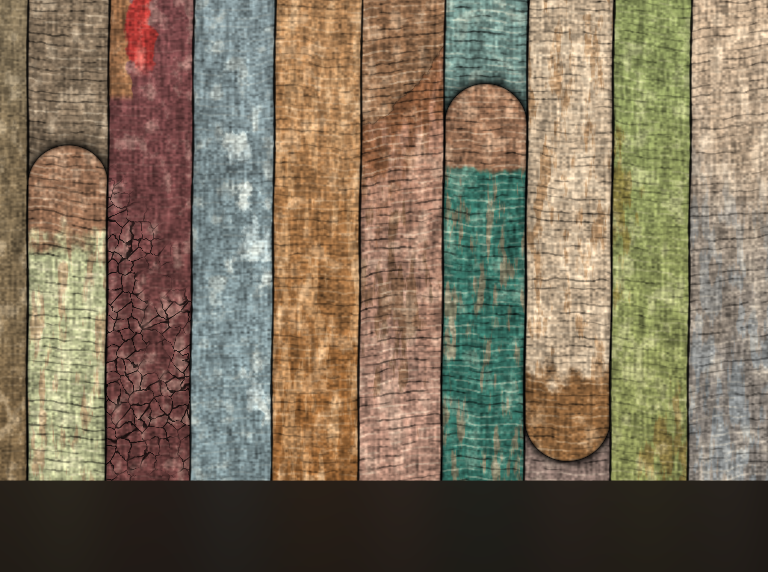
Give the GLSL for this texture, as a Shadertoy shader.

```glsl
// Weathered painted planks standing behind a dark polished shelf.
// Base colours get worn paint, round end caps, layered-sine saw marks,
// noise grain and cellular cracks.

#define FLOOR_Y 0.119
#define LEAN 0.009
#define SAW_PITCH 0.0107
#define SAW_DEPTH 0.22
#define GRAIN_DEPTH 0.6
#define CRACK_SCALE 56.0
#define GAP_WIDTH 0.0026
#define PALE vec3(.80, .75, .66)

// Plank borders at shelf height, in canvas widths
const float EDGE[11] = float[11](-.07, .035, .137, .247, .353, .466,
  .574, .682, .794, .895, 1.01);
const vec3 LOW[10] = vec3[10](
  vec3(.45,.37,.26), vec3(.64,.64,.46), vec3(.40,.24,.23), vec3(.50,.57,.58),
  vec3(.57,.38,.21), vec3(.66,.51,.44), vec3(.21,.42,.37), vec3(.58,.49,.45),
  vec3(.54,.56,.34), vec3(.52,.49,.46));
const vec3 HIGH[10] = vec3[10](
  vec3(.49,.43,.33), vec3(.50,.43,.35), vec3(.45,.27,.27), vec3(.49,.55,.56),
  vec3(.66,.49,.33), vec3(.62,.45,.36), vec3(.43,.54,.51), vec3(.76,.67,.56),
  vec3(.54,.58,.36), vec3(.75,.65,.54));
// Strength of the saw marks per plank
const float SAWN[10] = float[10](.3, 1., .3, .4, .7, 1.1, 1.1, .9, .6, .8);

vec2 hash2(vec2 p) {
  vec3 q = fract(p.xyx * vec3(.1031, .1030, .0973));
  q += dot(q, q.yzx + 33.33);
  return fract((q.xx + q.yz) * q.zy);
}

float noise(vec2 p) {
  vec2 i = floor(p), f = fract(p);
  f = f * f * (3. - 2. * f);
  return mix(mix(hash2(i).x, hash2(i + vec2(1, 0)).x, f.x),
    mix(hash2(i + vec2(0, 1)).x, hash2(i + 1.).x, f.x), f.y);
}

float fbm(vec2 p) {
  float sum = 0., amp = .53;
  for (int k = 0; k < 4; k++) {
    sum += amp * noise(p);
    p = p * 2.07 + 13.7;
    amp *= .5;
  }
  return sum;
}

// Gap between the two nearest cell centres: zero along cracks
float cellGap(vec2 p) {
  vec2 i = floor(p);
  float a = 9., b = 9.;
  for (int k = 0; k < 9; k++) {
    vec2 c = i + vec2(k % 3 - 1, k / 3 - 1);
    float d = length(c + hash2(c) - p);
    b = min(b, max(a, d));
    a = min(a, d);
  }
  return b - a;
}

// Soft step around zero
float soft(float v, float w) { return smoothstep(-w, w, v); }

// Ragged ellipse mask
float stain(vec2 p, vec2 centre, vec2 radius, float rough) {
  return smoothstep(0., .6, 1.1 - length((p - centre) / radius) + (rough - .5) * 3.);
}

vec3 plankColor(int id, vec2 p, float u, float w) {
  float rough = fbm(p * vec2(60, 50)), broad = fbm(p * vec2(16, 9) + 4.);
  float streak = fbm(p * vec2(110, 28) + 8.), r = rough - .5;
  float height = smoothstep(.15, .7, p.y + (broad - .5) * .35), shade = 1.;
  vec3 col = mix(LOW[id], HIGH[id], height);

  if (id == 1 || id == 6 || id == 7) {
    // Round-ended boards with bare wood near the end
    float dir = id == 7 ? -1. : 1.;
    float centre = id == 1 ? .505 : id == 6 ? .582 : .2;
    float paintEnd = id == 1 ? .436 : id == 6 ? .523 : .25;
    float d = length(vec2((u - .5) * w, max(dir * (p.y - centre), 0.))) - w * .5;
    vec3 paint = id == 1 ? vec3(.70,.71,.54) : id == 6 ? LOW[6] : HIGH[7];
    vec3 bare = id == 7 ? vec3(.52,.37,.23) : vec3(.57,.42,.32);
    float painted = soft(dir * (paintEnd - p.y) + r * (id == 6 ? .025 : .07), id == 6 ? .005 : .02);
    painted *= 1. - .6 * smoothstep(.52, .7, streak);
    vec3 behind = id == 7 ? LOW[7] : HIGH[id];
    col = mix(mix(bare, paint, painted), behind, soft(d, 1. / iResolution.x));
    shade = 1. - .85 * exp(-abs(d) * (d > 0. ? 140. : 700.));
  } else if (id == 2) {
    // Old coats at the top, crackled paint below
    col = mix(col, vec3(.58,.41,.28), soft(.27 - u - r * .3, .02) * soft(p.y - .618, .007));
    float red = soft(.13 - abs(u - .38) - r * .3, .03) * soft(p.y - .655, .015);
    col = mix(col, vec3(.66,.22,.20), red);
    float crack = 1. - smoothstep(.02, .12, cellGap(p * CRACK_SCALE + rough));
    float area = soft(.51 - p.y - u * .12, .05) * smoothstep(.32, .5, broad + .15 * (1. - u));
    shade = 1. - .75 * crack * area;
  } else if (id == 3) {
    float white = stain(p, vec2(.313, .548), vec2(.019, .028), rough);
    white = max(white, stain(p, vec2(.332, .435), vec2(.027, .052), rough));
    white = max(white, stain(p, vec2(.33, .23), vec2(.015, .035), rough));
    col = mix(col * mix(.85, 1.15, broad), vec3(.72,.77,.76), .8 * white);
  } else if (id == 4) {
    col = mix(col, vec3(.72,.57,.41), .6 * smoothstep(.48, .68, streak));
  } else if (id == 5) {
    // Brown coat torn along a slanted edge, stains below
    float tear = p.y - .578 - .104 * pow(u, 1.5) + r * .03;
    col = mix(col, vec3(.50,.32,.20), .8 * smoothstep(-.13, 0., tear - (streak - .5) * .25));
    col = mix(col, vec3(.37,.27,.18), .65 * stain(p, vec2(.515, .36), vec2(.04, .1), streak));
    col = mix(col, vec3(.54,.40,.29), soft(tear, .003));
    shade = 1. - .35 * exp(-abs(tear) * 400.);
  } else if (id == 8) {
    col = mix(col, vec3(.46,.39,.19), .7 * stain(p, vec2(.805, .49), vec2(.022, .09), streak));
    col = mix(col, vec3(.47,.36,.19), .6 * stain(p, vec2(.874, .16), vec2(.03, .07), streak));
  } else if (id == 9) {
    col = mix(col, vec3(.47,.51,.53), .6 * smoothstep(.45, .6, streak) * (1. - height));
  }

  // Saw marks from warped sines, pale worn crests, then fibres and grain
  float phase = 6.283 * (p.y / SAW_PITCH + 1.6 * broad + .3 * rough + u * (hash2(vec2(id, 3)).x - .5) * 3.);
  float saw = .75 * sin(phase) + .25 * sin(phase * 1.73 + 2. * streak);
  float patchy = smoothstep(.3, .7, noise(p * vec2(60, 90)));
  float groove = smoothstep(.4, .95, -saw) * patchy;
  col = mix(col, PALE, .28 * SAWN[id] * smoothstep(.2, .9, saw) * (1. - patchy));
  col = mix(col, PALE, .25 * smoothstep(.5, .75, rough));
  float grain = .65 * noise(p * vec2(260, 330)) + .5 * noise(p * vec2(300, 45) + 5.) - .575;
  float relief = 1.03 + SAW_DEPTH * SAWN[id] * (.35 * saw - 1.3 * groove);
  relief += GRAIN_DEPTH * grain + .45 * r + .35 * (streak - .5);
  return col * shade * max(relief, .15);
}

void mainImage(out vec4 fragColor, in vec2 fragCoord) {
  vec2 p = fragCoord / iResolution.x;
  float x = p.x - LEAN * min(p.x * 7., 1.) * (p.y - FLOOR_Y) + .0006 * sin(p.y * 31.);
  int id = 0;
  vec3 glow = vec3(0);
  for (int i = 0; i < 10; i++) {
    if (x >= EDGE[i]) id = i;
    float t = (p.x - .5 * (EDGE[i] + EDGE[i + 1])) / .065;
    glow += LOW[i] * exp(-t * t);
  }
  float w = EDGE[id + 1] - EDGE[id], u = (x - EDGE[id]) / w;
  vec3 col = plankColor(id, p, u, w);

  // Dark seams and rounded sides
  float side = min(u, 1. - u) * w + (noise(p * vec2(20, 120)) - .5) * .001;
  col *= mix(.15, 1., smoothstep(0., GAP_WIDTH, side));
  col *= mix(.88, 1., smoothstep(0., .008, side));

  // Shelf with a faint blurred reflection
  vec3 shelf = vec3(.10,.083,.068) + .09 * glow * (.6 + .4 * p.y / FLOOR_Y);
  col = mix(shelf, col, soft(p.y - FLOOR_Y, 1. / iResolution.x));
  fragColor = vec4(clamp(col, 0., 1.), 1.);
}
```
